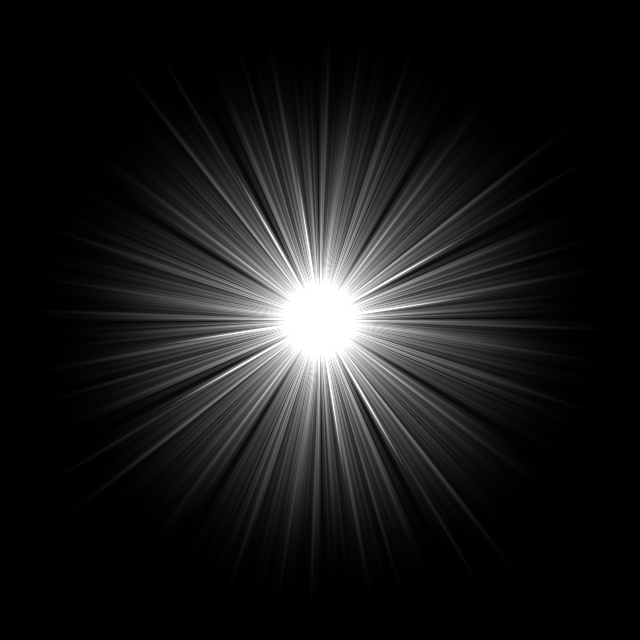
Reproduce this background procedurally as a WebGL 1 fragment shader.

```glsl
precision highp float;
// A white starburst on black: an exponential glow split into fine streaks.
// The pattern repeats every quarter turn; periodic gradient noise over the
// angle shapes the streaks, and soft angular beams add the longer rays.

uniform vec2 u_resolution;

const float QUARTER = 90.0; // degrees in one repeat of the pattern

// Random slope in -1..1 for a lattice point that wraps at the period.
float slope(float cell, float period, float seed) {
  return 2.0 * fract(sin(mod(cell, period) * 127.1 + seed * 31.7) * 4375.85) - 1.0;
}

// Periodic one-dimensional gradient noise, t in 0..1.
float gradientNoise(float t, float period, float seed) {
  float x = t * period;
  float cell = floor(x);
  float f = x - cell;
  float left = slope(cell, period, seed) * f;
  float right = slope(cell + 1.0, period, seed) * (f - 1.0);
  return 2.0 * mix(left, right, f * f * f * (f * (f * 6.0 - 15.0) + 10.0));
}

// Soft profile around one angle, in degrees, wrapped by quarter turns.
float wedge(float angle, float center, float width) {
  float d = mod(angle - center + 0.5 * QUARTER, QUARTER) - 0.5 * QUARTER;
  return exp(-d * d / (width * width));
}

// Beam that keeps its strength up to start and is gone at reach.
float beam(float angle, float r, float center, float width, float start, float reach) {
  float fade = 1.0 - smoothstep(start, reach, r);
  return wedge(angle, center, width * (0.45 + 0.55 * fade)) * fade;
}

// Sum of finer and finer angular streaks, centred on one.
float streaks(float t) {
  float sum = 1.0;
  float period = 19.0;
  float weight = 0.55;
  for (int i = 0; i < 4; i++) {
    sum += weight * gradientNoise(t, period, float(i) + 2.0);
    period = floor(period * 1.75);
    weight *= 0.95;
  }
  return max(sum, 0.12);
}

void main() {
  vec2 p = (gl_FragCoord.xy - 0.5 * u_resolution) / min(u_resolution.x, u_resolution.y);
  float r = length(p);
  float angle = mod(degrees(atan(p.y, p.x + 0.000001)), QUARTER);
  float t = angle / QUARTER;

  // Fine streaks, with dark gaps beside the strongest beams
  float gaps = 1.0 - 0.8 * wedge(angle, 26.8, 1.4);
  gaps *= 1.0 - 0.4 * wedge(angle, 60.0, 1.8);
  gaps *= 1.0 - 0.35 * wedge(angle, 6.8, 1.0);
  float streak = streaks(t) * gaps;

  // Glow whose outer end varies with the angle
  float reach = 0.44 + 0.06 * gradientNoise(t, 31.0, 9.0);
  float glow = 1.9 * exp(-11.0 * r) + 0.03 * smoothstep(0.1, 0.25, r);
  glow *= 1.0 - smoothstep(0.24, reach, r);
  float light = glow * mix(1.0, streak, smoothstep(0.025, 0.17, r));

  // Long faint beams
  float faint = beam(angle, r, 10.3, 0.7, 0.2, 0.46);
  faint += beam(angle, r, 16.6, 0.75, 0.2, 0.47);
  faint += beam(angle, r, 31.0, 0.7, 0.2, 0.52);
  faint += beam(angle, r, 37.7, 0.75, 0.2, 0.53);
  faint += beam(angle, r, 71.3, 0.7, 0.2, 0.48);
  faint += beam(angle, r, 81.5, 0.8, 0.2, 0.47);
  faint += beam(angle, r, 88.2, 0.7, 0.2, 0.48);
  faint += 0.7 * beam(angle, r, 22.4, 0.7, 0.18, 0.44);
  faint += 0.6 * beam(angle, r, 5.9, 0.6, 0.18, 0.43);
  faint += 0.6 * beam(angle, r, 76.0, 0.8, 0.15, 0.42);
  light += 0.17 * faint;

  // Short bright beams
  light += 0.72 * beam(angle, r, 29.8, 0.75, 0.13, 0.29);
  light += 0.58 * beam(angle, r, 8.9, 0.7, 0.11, 0.27);

  gl_FragColor = vec4(vec3(clamp(light, 0.0, 1.0)), 1.0);
}
```
